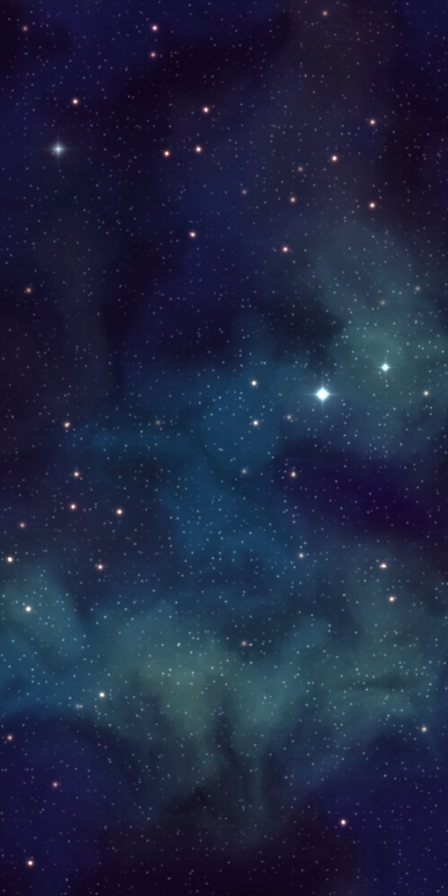
Give the GLSL for this texture, as a Shadertoy shader.

```glsl
// Deep-space nebula: two warped bands of blue and teal gas over a violet sky,
// built from gradient-noise fbm, then sprinkled with hashed star layers
// and a few bright stars with cross-shaped glints.

#define VIOLET vec3(0.068, 0.022, 0.125)
#define INDIGO vec3(0.085, 0.066, 0.225)
#define HAZE   vec3(0.165, 0.140, 0.225)
#define BLUE   vec3(0.085, 0.235, 0.360)
#define TEAL   vec3(0.270, 0.405, 0.405)
#define EMBER  vec3(0.80, 0.42, 0.28)
#define WARP 0.25
#define DUST_CELLS 62.0
#define DUST_LIGHT 0.42
#define STAR_CELLS 10.0
#define STAR_SHARE 0.28

// Three random values in 0..1 for a lattice cell
vec3 hash3(vec2 cell, float seed) {
    uvec3 v = uvec3(ivec3(vec3(cell, seed) + 1000.0));
    v = v * 1664525u + 1013904223u;
    v.x += v.y * v.z; v.y += v.z * v.x; v.z += v.x * v.y;
    v ^= v >> 16u;
    v.x += v.y * v.z; v.y += v.z * v.x; v.z += v.x * v.y;
    return vec3(v >> 8u) / 16777216.0;
}

float cornerSlope(vec2 cell, vec2 offset) {
    float angle = 6.28318 * hash3(cell, 0.0).x;
    return dot(vec2(cos(angle), sin(angle)), offset);
}

float gradientNoise(vec2 p) {
    vec2 i = floor(p), f = fract(p), e = vec2(1.0, 0.0);
    vec2 u = f * f * f * (f * (f * 6.0 - 15.0) + 10.0);
    return mix(mix(cornerSlope(i, f), cornerSlope(i + e, f - e), u.x),
               mix(cornerSlope(i + e.yx, f - e.yx), cornerSlope(i + 1.0, f - 1.0), u.x), u.y);
}

float fbm(vec2 p) {
    float sum = 0.0, amp = 0.6;
    for (int i = 0; i < 6; i++) {
        sum += amp * gradientNoise(p);
        p = mat2(1.6, 1.2, -1.2, 1.6) * p + 7.3;
        amp *= 0.5;
    }
    return sum;
}

float gauss(float d, float radius) { return exp(-d * d / (radius * radius)); }

float blob(vec2 p, float x, float y, float radius) { return gauss(length(p - vec2(x, y)), radius); }

// Soft band of gas along the segment a-b
float band(vec2 p, vec2 a, vec2 b, float width) {
    vec2 ab = b - a;
    float t = clamp(dot(p - a, ab) / dot(ab, ab), 0.0, 1.0);
    return gauss(length(p - a - t * ab), width);
}

// Returns the sky colour, with the gas density in w
vec4 nebula(vec2 p) {
    vec2 q = p + WARP * vec2(fbm(p * 2.3 + 4.0), fbm(p * 2.3 + 19.0));
    float detail = fbm(q * 4.5 + 31.0);

    // Dark sky: indigo with violet-black hollows and dusty patches
    float tone = fbm(q * 1.9 + 3.0) + 0.06 - 0.4 * blob(q, 0.12, 1.18, 0.26)
               - 0.35 * blob(q, 0.45, 0.08, 0.30) - 0.3 * blob(q, 0.88, 1.75, 0.22);
    vec3 col = mix(VIOLET, INDIGO, smoothstep(-0.16, 0.16, tone));
    col = mix(col, BLUE, 0.28 * (blob(q, 0.15, 1.50, 0.20) + blob(q, 0.6, 1.58, 0.20)));
    col = mix(col, HAZE, 0.6 * smoothstep(0.0, 0.4, fbm(q * 2.1 + 9.0)));
    float dusty = blob(q, 0.25, 0.80, 0.22) + blob(q, 0.85, 1.42, 0.22) + blob(q, 0.95, 0.70, 0.20);
    col = mix(col, HAZE, 0.65 * min(dusty, 1.0));

    // Gas bands, thinned by noise
    float upper = band(q, vec2(0.48, 0.98), vec2(0.95, 1.22), 0.20)
                + 0.45 * band(q, vec2(0.20, 1.10), vec2(0.55, 0.80), 0.16);
    float lower = band(q, vec2(-0.05, 0.55), vec2(0.92, 0.50), 0.20);
    float gas = clamp((upper + lower) * (0.95 + 1.3 * detail), 0.0, 1.0);
    col = mix(col, BLUE, 0.9 * gas);

    // Pale teal hearts of the clouds
    float hearts = 0.75 * blob(q, 0.90, 1.22, 0.22) + 0.95 * blob(q, 0.40, 0.42, 0.19)
                 + 0.80 * blob(q, 0.82, 0.52, 0.20) + 0.45 * blob(q, 0.02, 0.66, 0.14);
    col = mix(col, TEAL, clamp(hearts * (0.85 + 1.4 * detail), 0.0, 0.9));

    // Violet hollow and soft dark lanes
    col = mix(col, vec3(0.085, 0.02, 0.20), 0.85 * blob(q, 0.84, 0.90, 0.15));
    float lane = 1.0 - smoothstep(0.0, 0.12, abs(gradientNoise(q * 3.2 + 5.0)));
    return vec4(col * (1.0 - 0.13 * lane * gas) * (1.0 + 0.4 * detail), gas);
}

// One star per cell: x is the distance to it, y and z are random values
vec3 cellStar(vec2 p, float cells, float seed) {
    vec2 cell = floor(p * cells);
    vec2 center = (cell + 0.22 + 0.56 * hash3(cell, seed).xy) / cells;
    return vec3(length(p - center), hash3(cell, seed + 50.0).xy);
}

vec3 stars(vec2 p, float gas) {
    vec3 light = vec3(0.0);
    // Fine dust in two overlapping grids, denser light inside the gas
    for (int i = 0; i < 2; i++) {
        vec3 s = cellStar(p + 0.37 * float(i), DUST_CELLS * (1.0 - 0.3 * float(i)), float(i) + 1.0);
        vec3 tint = mix(vec3(0.55, 0.8, 0.85), vec3(0.9, 0.65, 0.6), s.z);
        light += DUST_LIGHT * (0.75 + 0.4 * gas) * pow(s.y, 6.0) * gauss(s.x, 0.0027) * tint;
    }
    // Warm stars with white cores, gathered in loose groups
    vec3 s = cellStar(p, STAR_CELLS, 7.0);
    vec2 group = floor(p * STAR_CELLS) / STAR_CELLS;
    float share = STAR_SHARE * (1.0 + 1.6 * gradientNoise(group * 3.0 + 40.0));
    float power = step(s.y, share) * (0.25 + 0.75 * s.z);
    light += power * (vec3(0.9, 0.85, 0.7) * gauss(s.x, 0.0042) + 0.45 * EMBER * gauss(s.x, 0.0085));
    // Bright glints: position, size, strength
    vec4 glints[3] = vec4[3](vec4(0.72, 1.12, 1.0, 1.0), vec4(0.86, 1.18, 0.6, 0.75), vec4(0.13, 1.667, 1.1, 0.4));
    for (int i = 0; i < 3; i++) {
        vec2 d = abs(p - glints[i].xy) / glints[i].z;
        float spikes = exp(-d.x / 0.014 - d.y / 0.003) + exp(-d.y / 0.014 - d.x / 0.003);
        float glow = gauss(length(d), 0.011) + 0.25 * exp(-length(d) / 0.028);
        light += glints[i].w * (glow + 0.7 * spikes) * vec3(0.80, 0.95, 0.92);
    }
    return light;
}

void mainImage(out vec4 fragColor, in vec2 fragCoord) {
    vec2 p = fragCoord / iResolution.x;
    vec4 sky = nebula(p);
    fragColor = vec4(clamp(sky.rgb + stars(p, sky.w), 0.0, 1.0), 1.0);
}
```
